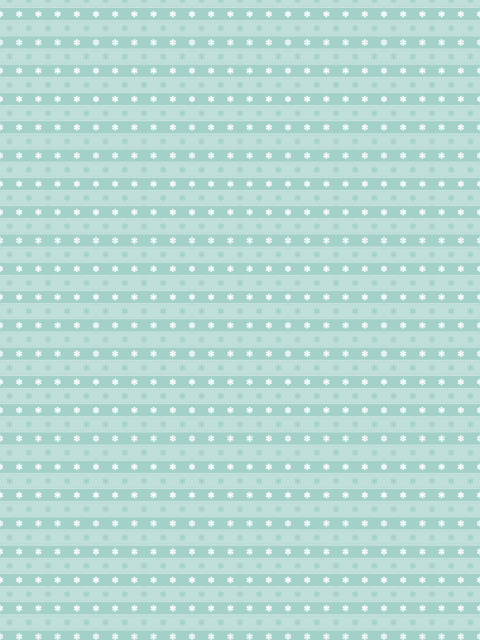
A Shadertoy shader for this pattern:

```glsl
const float COLUMNS = 25.0;        // flowers across; one column is one unit
const float ROW_PITCH = 1.4735;    // height of one dark plus one pale stripe
const float RIBBON_HALF = 0.335;   // pale stripe, up to the scallop centres
const float SCALLOPS = 6.0;        // scallops per column
const float SCALLOP_RADIUS = 0.083;
const float HOLE_RADIUS = 0.030;
const float TRIM_HALF = 0.009;     // half width of the lace outline
const float PETALS = 6.0;
const float PETAL_TIP = 0.122;
const float PETAL_INNER = 0.026;
const float PETAL_OUTER = 0.048;

const vec3 DARK_MINT = vec3(0.64, 0.82, 0.79);
const vec3 PALE_MINT = vec3(0.755, 0.873, 0.853);
const vec3 LACE = vec3(0.87, 0.93, 0.92);
const vec3 WHITE = vec3(0.98, 0.99, 0.99);

// Offset from the nearest multiple of the pitch
float repeatCentered(float x, float pitch) {
    return x - pitch * floor(x / pitch + 0.5);
}

float coverage(float dist, float pixel) {
    return clamp(0.5 - dist / pixel, 0.0, 1.0);
}

// Tapered petals folded around the centre, one pointing straight up
float flowerDistance(vec2 p) {
    float angle = repeatCentered(atan(p.x, p.y), 6.2831853 / PETALS);
    vec2 q = length(p) * vec2(sin(angle), cos(angle));
    float along = clamp(q.y / PETAL_TIP, 0.0, 1.0);
    return length(q - vec2(0.0, along * PETAL_TIP))
         - mix(PETAL_INNER, PETAL_OUTER, along);
}

void mainImage(out vec4 fragColor, in vec2 fragCoord) {
    float pixel = COLUMNS / iResolution.x;
    vec2 p = vec2(fragCoord.x, iResolution.y - fragCoord.y) * pixel;

    // Ribbon with scalloped edges, mirrored about its middle
    float ribbonY = repeatCentered(p.y, ROW_PITCH);
    float scallopX = repeatCentered(p.x, 1.0 / SCALLOPS);
    float edgeY = abs(ribbonY) - RIBBON_HALF;
    float fromScallop = length(vec2(scallopX, edgeY));
    float scallop = fromScallop - SCALLOP_RADIUS;
    vec3 color = mix(DARK_MINT, PALE_MINT, coverage(min(edgeY, scallop), pixel));

    // Lace outline and eyelets
    float trim = max(abs(scallop + TRIM_HALF) - TRIM_HALF, -edgeY);
    color = mix(color, LACE, coverage(trim, pixel));
    color = mix(color, DARK_MINT, coverage(fromScallop - HOLE_RADIUS, pixel));

    // Tonal flowers on the ribbon, half a column across from the white ones
    vec2 tonal = vec2(repeatCentered(p.x - 0.5, 1.0), -ribbonY);
    color = mix(color, DARK_MINT, coverage(flowerDistance(tonal), pixel));

    // White flowers on the dark stripe
    vec2 bright = vec2(repeatCentered(p.x, 1.0),
                       -repeatCentered(p.y - 0.5 * ROW_PITCH, ROW_PITCH));
    color = mix(color, WHITE, coverage(flowerDistance(bright), pixel));

    fragColor = vec4(color, 1.0);
}
```
